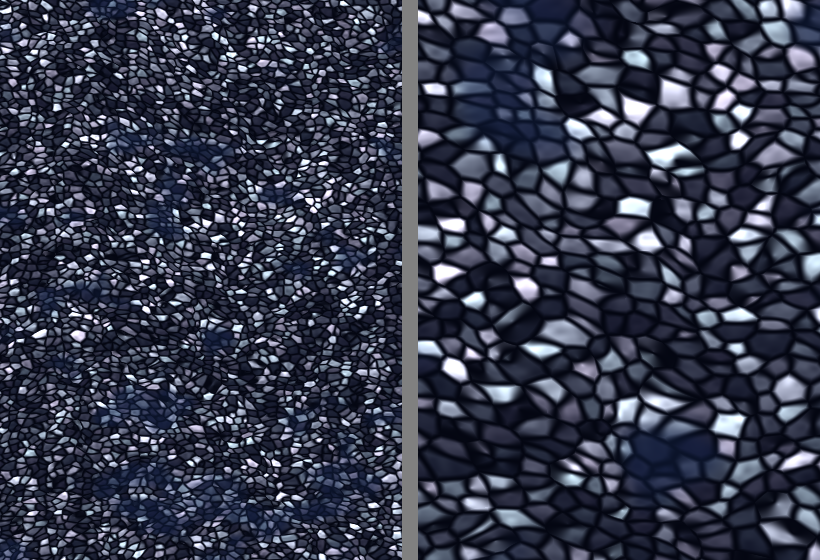
Left, the full canvas; right, a detail of the centre.
Give the GLSL for this texture, as a Shadertoy shader.

```glsl
#define GRAIN_DENSITY vec2(61.0, 93.0)
#define JITTER 0.92
#define GAP_SOFTNESS 0.5
#define TILT_SPREAD 0.8
#define GAP_COLOR vec3(0.015, 0.025, 0.07)
#define PATCH_COLOR vec3(0.05, 0.09, 0.19)
#define DULL_TONE 0.10
#define BRIGHT_TONE 0.98
#define TONE_CURVE 1.8

float hash(vec2 p) {
    vec3 q = fract(p.xyx * vec3(0.1031, 0.1030, 0.0973));
    q += dot(q, q.yzx + 33.33);
    return fract((q.x + q.y) * q.z);
}

float noise(vec2 p) {
    vec2 cell = floor(p), f = fract(p);
    f = f * f * (3.0 - 2.0 * f);
    return mix(mix(hash(cell), hash(cell + vec2(1, 0)), f.x),
               mix(hash(cell + vec2(0, 1)), hash(cell + vec2(1, 1)), f.x), f.y);
}

float fbm(vec2 p) {
    float sum = 0.0, amplitude = 0.5;
    for (int i = 0; i < 3; i++) {
        sum += amplitude * noise(p);
        p = p * 2.03 + 17.1;
        amplitude *= 0.5;
    }
    return sum / 0.875;
}

// Nearest flattened grain: xy = offset from its centre, z = distance to its rim, w = seed
vec4 nearestGrain(vec2 p, float slope) {
    vec2 home = floor(p), offset = vec2(0.0);
    float first = 9.0, second = 9.0, seed = 0.0;
    for (int y = -1; y <= 1; y++) {
        for (int x = -1; x <= 1; x++) {
            vec2 cell = home + vec2(x, y);
            vec2 jitter = vec2(hash(cell + 11.3), hash(cell + 47.7)) - 0.5;
            vec2 q = p - cell - 0.5 - JITTER * jitter;
            q.y += q.x * (slope + TILT_SPREAD * (hash(cell + 83.1) - 0.5));
            float size = 0.32 * pow(hash(cell + 5.9), 3.0);
            float d = length(q) - size;
            if (d < first) {
                second = first;
                first = d;
                offset = q;
                seed = hash(cell + 129.4);
            } else {
                second = min(second, d);
            }
        }
    }
    return vec4(offset, second - first, seed);
}

void mainImage(out vec4 fragColor, in vec2 fragCoord) {
    vec2 uv = fragCoord / iResolution.y;

    // Uneven packing and gently wandering grain direction
    vec2 warp = vec2(noise(uv * 24.0), noise(uv * 24.0 + 61.0)) - 0.5;
    vec2 p = (uv + 0.012 * warp) * GRAIN_DENSITY + 100.0;
    float slope = 0.12 + 0.7 * (noise(uv * 3.5 + 8.0) - 0.5);
    vec4 grain = nearestGrain(p, slope);
    float seed = grain.w;

    // Broad light and shadowed areas
    float light = mix(0.72, 1.28, fbm(uv * vec2(5.0, 7.0) + 3.0));
    float shadow = smoothstep(0.56, 0.76, fbm(uv * vec2(10.0, 15.0) + 40.0));

    // Rounded grains lit from above, with a mottled surface
    float body = smoothstep(0.0, GAP_SOFTNESS, grain.z);
    float tone = mix(DULL_TONE, BRIGHT_TONE, pow(seed, TONE_CURVE));
    float facing = 1.0 + 0.35 * clamp(grain.y - 0.4 * grain.x, -0.6, 0.6);
    float mottle = 0.78 + 0.44 * noise(p * 2.6 + 9.0);
    float value = tone * body * facing * mottle * light * (1.0 - 0.55 * shadow);

    // Cool grey stone with slight violet and teal tints
    float hueShift = fract(seed * 37.0) - 0.5;
    vec3 tint = vec3(0.96 + 0.10 * hueShift, 0.99 - 0.06 * hueShift, 1.045);
    vec3 ground = mix(GAP_COLOR, PATCH_COLOR, 0.75 * shadow);
    vec3 color = ground + value * tint;
    color.b += 0.03 * body * (1.0 - value);

    fragColor = vec4(clamp(color, 0.0, 1.0), 1.0);
}
```
